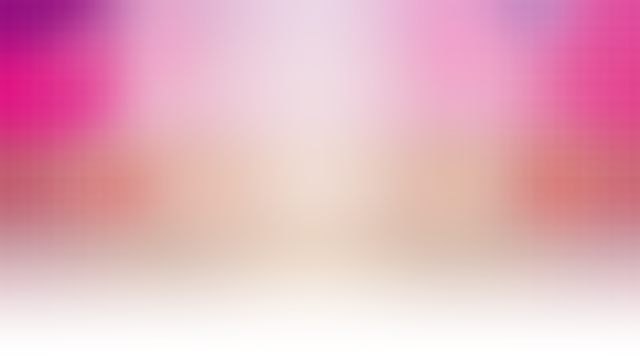
Reproduce this background procedurally as a Shadertoy shader.

```glsl
const float LEFT_INNER = 0.27;
const float CENTRE = 0.49;
const float RIGHT_INNER = 0.72;
const float FADE_START = 0.50;   // depth below the top where white mist begins
const float WEAVE_STRENGTH = 0.005;
const float WEAVE_SCALE = 210.0;

const vec3 VIOLET   = vec3(0.58, 0.06, 0.50);
const vec3 MAGENTA  = vec3(0.87, 0.12, 0.52);
const vec3 ROSE     = vec3(0.91, 0.30, 0.60);
const vec3 PINK     = vec3(0.97, 0.61, 0.79);
const vec3 LAVENDER = vec3(0.76, 0.54, 0.76);
const vec3 CORAL    = vec3(0.86, 0.45, 0.43);
const vec3 PEACH    = vec3(0.92, 0.77, 0.68);
const vec3 MIST     = vec3(1.0);

// Four evenly spaced stops over depth 0 to 0.75
vec3 gradient(vec3 a, vec3 b, vec3 c, vec3 d, float depth) {
    float s = depth * 4.0;
    vec3 col = mix(a, b, smoothstep(0.0, 1.0, s));
    col = mix(col, c, smoothstep(1.0, 2.0, s));
    return mix(col, d, smoothstep(2.0, 3.0, s));
}

// Soft elliptical patch of colour
vec3 glow(vec3 base, vec3 tint, vec2 p, vec2 centre, vec2 radius, float strength) {
    vec2 d = (p - centre) / radius;
    return mix(base, tint, strength * exp(-dot(d, d)));
}

// Faint threads from layered sines
float weave(vec2 p) {
    float sum = 0.0;
    float amp = 0.5;
    for (int i = 0; i < 3; i++) {
        sum += amp * (sin(p.x) + sin(p.y));
        p = p * 0.57 + 1.7;
        amp *= 0.7;
    }
    return sum;
}

void mainImage(out vec4 fragColor, in vec2 fragCoord) {
    vec2 uv = fragCoord / iResolution.xy;
    float depth = 1.0 - uv.y;

    // Vertical gradients across the canvas
    vec3 left = gradient(VIOLET, vec3(0.88, 0.08, 0.52),
        vec3(0.76, 0.37, 0.44), vec3(0.70, 0.46, 0.50), depth);
    vec3 innerLeft = gradient(vec3(0.88, 0.66, 0.80), vec3(0.92, 0.72, 0.80),
        vec3(0.88, 0.70, 0.67), vec3(0.74, 0.58, 0.51), depth);
    vec3 middle = gradient(vec3(0.92, 0.84, 0.90), vec3(0.94, 0.86, 0.89),
        vec3(0.935, 0.86, 0.82), vec3(0.87, 0.75, 0.65), depth);
    vec3 innerRight = gradient(vec3(0.91, 0.64, 0.81), vec3(0.92, 0.69, 0.79),
        vec3(0.87, 0.71, 0.66), vec3(0.75, 0.60, 0.52), depth);
    vec3 right = gradient(vec3(0.88, 0.30, 0.62), vec3(0.89, 0.27, 0.56),
        vec3(0.80, 0.42, 0.47), vec3(0.72, 0.48, 0.53), depth);

    vec3 col = mix(left, innerLeft, smoothstep(0.0, LEFT_INNER, uv.x));
    col = mix(col, middle, smoothstep(LEFT_INNER - 0.03, CENTRE, uv.x));
    col = mix(col, innerRight, smoothstep(CENTRE, RIGHT_INNER, uv.x));
    col = mix(col, right, smoothstep(RIGHT_INNER, 1.0, uv.x));

    // Upper glows
    col = glow(col, VIOLET, uv, vec2(0.07, 1.02), vec2(0.09, 0.12), 0.75);
    col = glow(col, MAGENTA, uv, vec2(0.10, 0.74), vec2(0.08, 0.12), 0.45);
    col = glow(col, ROSE, uv, vec2(0.15, 0.84), vec2(0.06, 0.12), 0.25);
    col = glow(col, PINK, uv, vec2(0.26, 0.86), vec2(0.05, 0.12), 0.35);
    col = glow(col, PINK, uv, vec2(0.72, 0.86), vec2(0.07, 0.13), 0.55);
    col = glow(col, LAVENDER, uv, vec2(0.83, 1.01), vec2(0.07, 0.13), 0.80);
    col = glow(col, ROSE, uv, vec2(0.93, 0.80), vec2(0.06, 0.12), 0.25);

    // Warm lower glows
    col = glow(col, CORAL, uv, vec2(0.18, 0.47), vec2(0.08, 0.12), 0.45);
    col = glow(col, CORAL, uv, vec2(0.87, 0.48), vec2(0.07, 0.14), 0.50);
    col = glow(col, PEACH, uv, vec2(0.33, 0.46), vec2(0.08, 0.14), 0.40);
    col = glow(col, PEACH, uv, vec2(0.70, 0.45), vec2(0.06, 0.14), 0.35);

    // Threads on the coloured sides, then white mist below
    float sides = smoothstep(0.15, 0.4, abs(uv.x - CENTRE));
    vec2 threadPos = uv * vec2(iResolution.x / iResolution.y, 1.0) * WEAVE_SCALE;
    col += WEAVE_STRENGTH * sides * weave(threadPos);
    col = mix(col, MIST, smoothstep(FADE_START, 1.0, depth));

    fragColor = vec4(clamp(col, 0.0, 1.0), 1.0);
}
```
